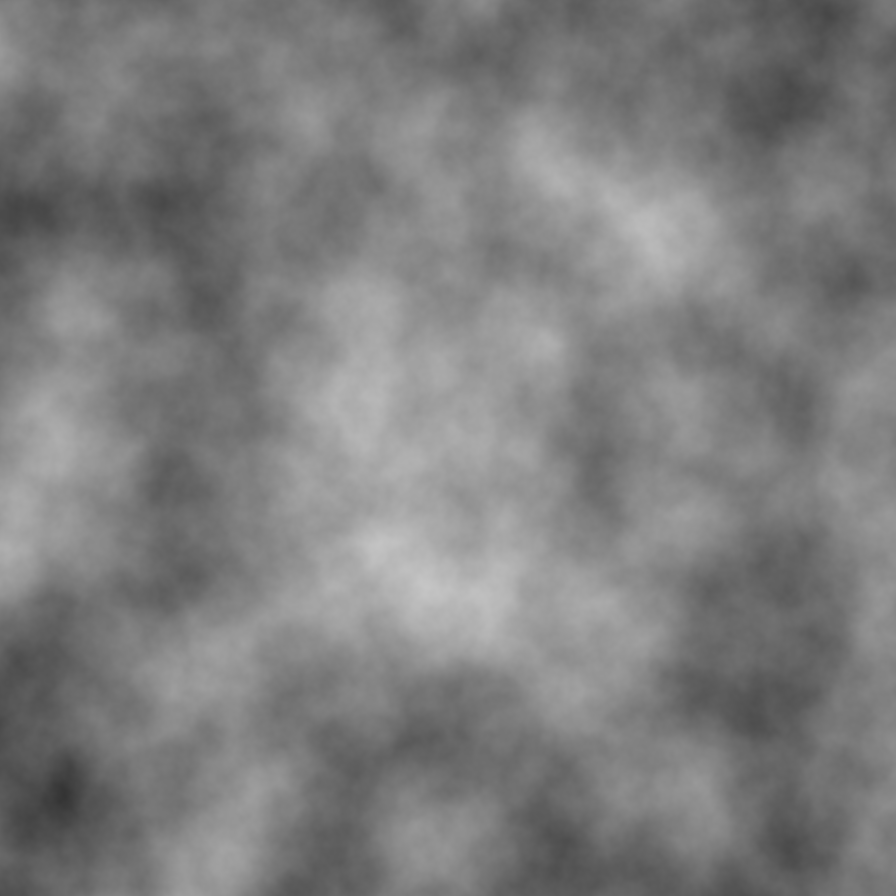
Give the GLSL for this texture, as a WebGL 1 fragment shader.

```glsl
precision highp float;
// Soft grey cloud: layered gradient noise over a glow that fades from the centre.

uniform vec2 u_resolution;

const float CLOUD_SCALE = 5.0;      // noise cells across the canvas
const float CLOUD_CONTRAST = 0.29;
const float OCTAVE_GAIN = 0.5;
const int OCTAVES = 6;
const float GLOW_LEVEL = 0.64;      // grey at the centre
const float GLOW_FALLOFF = 0.36;    // darkening per canvas width
const float GLOW_SOFTNESS = 0.08;   // rounds the peak of the glow
const vec2 GLOW_CENTER = vec2(0.5, 0.5);
const vec2 CLOUD_OFFSET = vec2(17.3, 41.7);
const float TAU = 6.28318;

// Doubles the frequency and turns the lattice so that octaves do not align.
const mat2 OCTAVE_TURN = mat2(1.6, 1.2, -1.2, 1.6);

float hash(vec2 cell) {
  vec3 p = fract(cell.xyx * vec3(0.1031, 0.1030, 0.0973));
  p += dot(p, p.yzx + 33.33);
  return fract((p.x + p.y) * p.z);
}

// Contribution of one lattice corner with a random unit gradient.
float cornerSlope(vec2 cell, vec2 local, vec2 corner) {
  float angle = TAU * hash(cell + corner);
  return dot(vec2(cos(angle), sin(angle)), local - corner);
}

float gradientNoise(vec2 p) {
  vec2 cell = floor(p);
  vec2 local = fract(p);
  vec2 blend = local * local * local * (local * (local * 6.0 - 15.0) + 10.0);
  float low = mix(cornerSlope(cell, local, vec2(0.0, 0.0)),
                  cornerSlope(cell, local, vec2(1.0, 0.0)), blend.x);
  float high = mix(cornerSlope(cell, local, vec2(0.0, 1.0)),
                   cornerSlope(cell, local, vec2(1.0, 1.0)), blend.x);
  return mix(low, high, blend.y);
}

float cloudNoise(vec2 p) {
  float sum = 0.0;
  float amplitude = 1.0;
  for (int i = 0; i < OCTAVES; i++) {
    sum += amplitude * gradientNoise(p);
    p = OCTAVE_TURN * p + CLOUD_OFFSET;
    amplitude *= OCTAVE_GAIN;
  }
  return sum;
}

void main() {
  // Square units: the shorter side of the canvas spans 0 to 1.
  float side = min(u_resolution.x, u_resolution.y);
  vec2 uv = (gl_FragCoord.xy - 0.5 * u_resolution) / side + 0.5;

  // Central glow
  float radius = length(vec3(uv - GLOW_CENTER, GLOW_SOFTNESS));
  float glow = GLOW_LEVEL - GLOW_FALLOFF * radius;

  // Cloud layers
  float cloud = CLOUD_CONTRAST * cloudNoise(uv * CLOUD_SCALE + CLOUD_OFFSET);

  gl_FragColor = vec4(vec3(clamp(glow + cloud, 0.0, 1.0)), 1.0);
}
```
